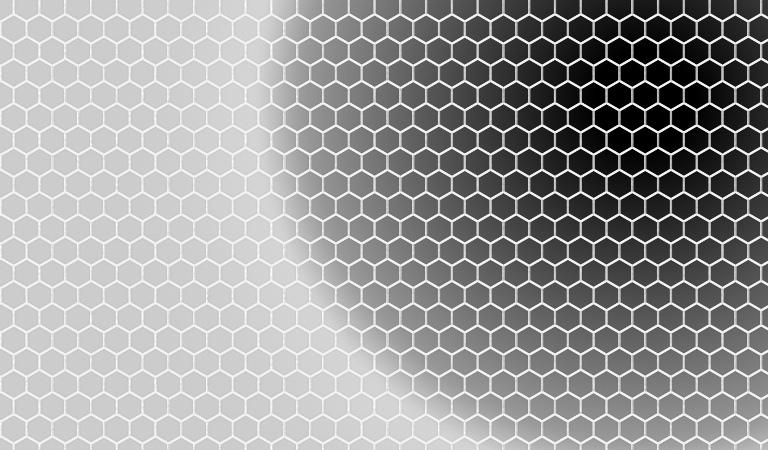
This pattern is drawn by a WebGL 1 fragment shader. Its source:

```glsl
precision highp float;

// Pale hexagonal wire mesh over a light grey ground with a large dark radial glow.
// A staggered lattice gives the nearest cell; its hexagon distance draws the wires,
// which are duller on upright edges and roughened by gradient noise.

uniform vec2 u_resolution;

const vec2 LATTICE = vec2(1.0, 1.7320508);

vec2 randomGradient(vec2 cell) {
  vec2 h = vec2(dot(cell, vec2(127.1, 311.7)), dot(cell, vec2(269.5, 183.3)));
  return fract(sin(h) * 43758.5) * 2.0 - 1.0;
}

float gradientNoise(vec2 p) {
  vec2 i = floor(p);
  vec2 f = p - i;
  vec2 u = f * f * f * (f * (f * 6.0 - 15.0) + 10.0);
  float a = dot(randomGradient(i), f);
  float b = dot(randomGradient(i + vec2(1.0, 0.0)), f - vec2(1.0, 0.0));
  float c = dot(randomGradient(i + vec2(0.0, 1.0)), f - vec2(0.0, 1.0));
  float d = dot(randomGradient(i + 1.0), f - 1.0);
  return mix(mix(a, b, u.x), mix(c, d, u.x), u.y);
}

// Offset from the centre of the nearest hexagon, one unit wide
vec2 hexOffset(vec2 p) {
  vec2 a = mod(p + 0.5 * LATTICE, LATTICE) - 0.5 * LATTICE;
  vec2 b = mod(p, LATTICE) - 0.5 * LATTICE;
  return dot(a, a) < dot(b, b) ? a : b;
}

// Black core rising to mid grey, then a soft step up to the light ground
float backdrop(vec2 uv) {
  vec2 aspect = vec2(u_resolution.x / u_resolution.y, 1.0);
  float radius = length((uv - vec2(0.84, 0.779)) * aspect) / 0.852;
  float t = max((radius - 0.13) / 0.87, 0.0);
  float glow = 0.68 * min(t, 1.0) + 0.13 * smoothstep(0.85, 1.03, t);
  float rim = 0.02 * smoothstep(0.98, 1.03, t) * (1.0 - smoothstep(1.03, 1.3, t));
  return glow + rim - 0.01 * smoothstep(1.1, 1.5, t);
}

void main() {
  vec2 uv = gl_FragCoord.xy / u_resolution;
  vec2 p = uv * vec2(29.8, 17.54) - vec2(0.035, -0.043);
  float pixel = 29.8 / u_resolution.x;

  // Distance inward from the wire, split by edge direction
  vec2 q = hexOffset(p);
  float upright = abs(q.x);
  float slanted = dot(abs(q), vec2(0.5, 0.8660254));
  float edge = 0.5 - max(upright, slanted);
  float isUpright = smoothstep(-0.04, 0.04, upright - slanted);

  // Ground with a faint grain and a thin shade beside the wires
  float ground = backdrop(uv);
  float grain = gradientNoise(p * 9.0);
  float shade = ground + 0.008 * grain;
  shade *= 1.0 - 0.03 * (1.0 - smoothstep(0.05, 0.14, edge));

  // Wires: bright slanted strands, greyer and rougher upright ones
  float wire = mix(0.95, 0.71 + 0.25 * ground + 0.12 * grain, isUpright);
  wire += 0.04 * sign(q.x) * isUpright;
  float coverage = 1.0 - smoothstep(0.047 - 0.5 * pixel, 0.047 + 0.5 * pixel, edge);
  shade = mix(shade, wire, coverage);

  gl_FragColor = vec4(vec3(clamp(shade, 0.0, 1.0)), 1.0);
}
```
